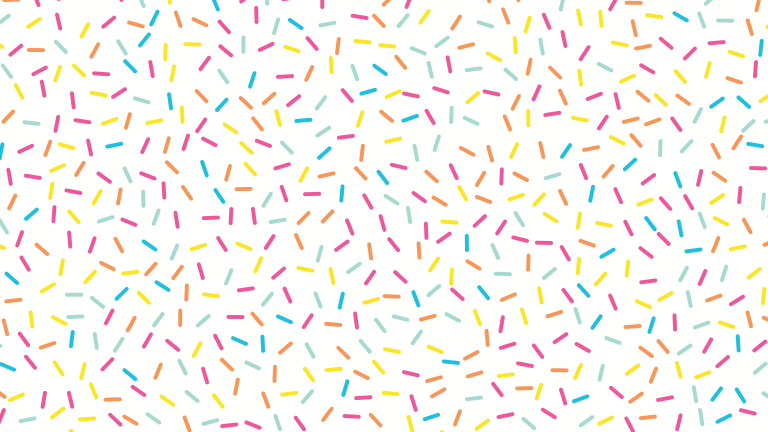
A WebGL 1 fragment shader for this pattern:

```glsl
precision highp float;

uniform vec2 u_resolution;

vec2 hash2(vec2 p) {
  vec3 q = fract(vec3(p.xyx) * vec3(0.1031, 0.1030, 0.0973));
  q += dot(q, q.yzx + 33.33);
  return fract((q.xx + q.yz) * q.zy);
}

// Loose centre of a cell on a jittered brick grid
vec2 looseCentre(vec2 cell) {
  float brick = 0.5 * mod(cell.y, 2.0) - 0.25;
  return cell + 0.5 + vec2(brick, 0.0) + (hash2(cell + 17.0) - 0.5) * 0.72;
}

float capsule(vec2 p, vec2 dir, float halfLength, float radius) {
  float along = clamp(dot(p, dir), -halfLength, halfLength);
  return length(p - dir * along) - radius;
}

vec3 sprinkleColour(float pick) {
  vec3 pink = vec3(0.93, 0.34, 0.61);
  vec3 yellow = vec3(0.98, 0.90, 0.15);
  vec3 orange = vec3(0.97, 0.59, 0.35);
  vec3 mint = vec3(0.65, 0.85, 0.81);
  vec3 blue = vec3(0.12, 0.75, 0.87);
  if (pick < 0.28) return pink;
  if (pick < 0.50) return orange;
  if (pick < 0.67) return mint;
  if (pick < 0.88) return yellow;
  return blue;
}

void main() {
  float rows = 17.4;
  vec2 p = gl_FragCoord.xy / u_resolution.y * rows + 40.0;
  float pixel = rows / u_resolution.y;
  vec2 home = floor(p);
  vec3 colour = vec3(1.0, 1.0, 0.995);

  for (int j = -1; j <= 1; j++) {
    for (int i = -1; i <= 1; i++) {
      vec2 cell = home + vec2(float(i), float(j));
      vec2 centre = looseCentre(cell);
      vec2 push = vec2(0.0);
      vec2 crowding = vec2(0.0);

      // Move away from close neighbours and note their direction
      for (int n = -1; n <= 1; n++) {
        for (int m = -1; m <= 1; m++) {
          if (m == 0 && n == 0) continue;
          vec2 away = centre - looseCentre(cell + vec2(float(m), float(n)));
          float gap = length(away) + 0.001;
          vec2 u = away / gap;
          push += u * max(1.0 - gap, 0.0) * 0.45;
          crowding += vec2(u.x * u.x - u.y * u.y, 2.0 * u.x * u.y)
                    * max(1.15 - gap, 0.0);
        }
      }

      // Random angle, turned sideways to the closest neighbours
      vec2 random = hash2(cell + 71.0);
      float turn = 6.28318 * random.x;
      vec2 doubled = vec2(cos(turn), sin(turn)) - 1.2 * crowding;
      float angle = 0.5 * atan(doubled.y, doubled.x);
      vec2 dir = vec2(cos(angle), sin(angle));

      // Stepped pick keeps equal colours mostly apart
      float pick = fract(dot(cell, vec2(0.4, 0.25)) + 0.6 * random.y);
      float d = capsule(p - centre - push, dir, 0.285, 0.079);
      colour = mix(colour, sprinkleColour(pick), clamp(0.5 - d / pixel, 0.0, 1.0));
    }
  }

  gl_FragColor = vec4(colour, 1.0);
}
```
